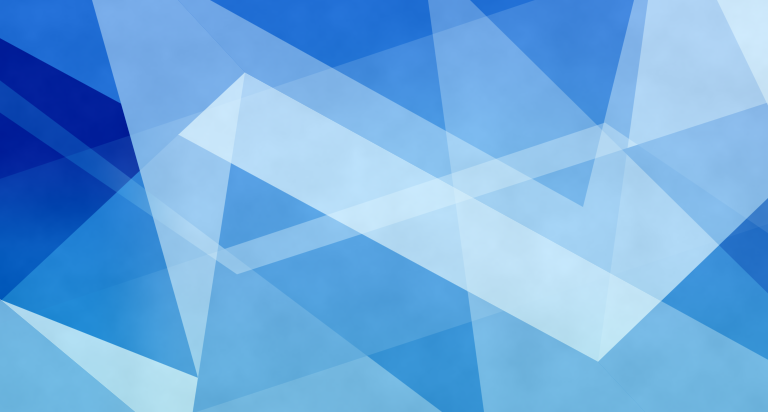
Write a WebGL 2 fragment shader that draws this background.

```glsl
#version 300 es
precision highp float;
// Overlapping translucent shards of pale glass on a deep blue gradient.
// Each shard is an intersection of half planes bounded by long straight creases;
// shards are blended in turn, then a soft mottled grain is added.
uniform vec2 u_resolution;
out vec4 outColor;

const vec2 CANVAS = vec2(7.68, 4.10);   // working units across the canvas
const vec3 NAVY   = vec3(0.00, 0.11, 0.60);
const vec3 COBALT = vec3(0.00, 0.31, 0.72);
const vec3 ROYAL  = vec3(0.12, 0.42, 0.83);
const vec3 TEAL   = vec3(0.11, 0.51, 0.80);
const vec3 SKY    = vec3(0.20, 0.58, 0.88);
const vec3 AZURE  = vec3(0.12, 0.60, 0.88);
const vec3 PALE   = vec3(0.87, 0.955, 0.99);
const vec3 MIST   = vec3(0.82, 0.95, 0.96);
const float GRAIN = 0.035;

// Creases as start.xy, end.xy; the positive side lies above or to the right
const vec4 ROOF       = vec4(2.10, 4.10, 5.83, 2.04);
const vec4 BEAM_TOP   = vec4(2.45, 3.38, 7.68, 0.52);
const vec4 BEAM_BASE  = vec4(0.00, 3.72, 5.98, 0.50);
const vec4 BEAM_END   = vec4(5.98, 0.50, 7.68, 2.13);
const vec4 BEAM_START = vec4(0.00, 1.10, 2.45, 3.38);
const vec4 SPIKE_L    = vec4(0.92, 4.10, 1.98, 0.34);
const vec4 SPIKE_R    = vec4(2.45, 3.38, 1.98, 0.34);
const vec4 SPIKE_CAP  = vec4(1.78, 4.10, 2.45, 3.38);
const vec4 FOOT_TOP   = vec4(0.00, 1.12, 1.98, 0.34);
const vec4 FOOT_BASE  = vec4(0.00, 1.12, 1.35, 0.00);
const vec4 FALL_TOP   = vec4(0.00, 3.30, 4.42, 0.00);
const vec4 FALL_BASE  = vec4(0.00, 2.98, 2.37, 1.37);
const vec4 RISE_TOP   = vec4(0.00, 0.88, 6.05, 2.88);
const vec4 RISE_BASE  = vec4(2.37, 1.37, 7.68, 3.08);
const vec4 RISE_END   = vec4(6.05, 2.88, 7.68, 1.78);
const vec4 SLOPE_HIGH = vec4(0.00, 2.32, 5.35, 4.10);
const vec4 SLOPE_LOW  = vec4(1.96, 0.00, 7.68, 1.87);
const vec4 MAST       = vec4(4.28, 4.10, 4.84, 0.00);
const vec4 MAST_END   = vec4(4.70, 4.10, 7.68, 1.18);
const vec4 NOTCH      = vec4(6.34, 4.10, 5.83, 2.04);
const vec4 BLADE      = vec4(6.48, 4.10, 5.98, 0.50);
const vec4 BLADE_TAIL = vec4(5.98, 0.50, 6.45, 0.00);
const vec4 CORNER     = vec4(7.17, 4.10, 7.68, 3.05);

vec2 p;        // current point
float soft;    // half width of a smoothed edge
vec3 color;    // blended result

// Signed distance to a crease
float side(vec4 crease) {
  vec2 d = normalize(crease.zw - crease.xy), q = p - crease.xy;
  return d.x * q.y - d.y * q.x;
}

float both(float a, float b) { return min(a, b); }
float both(float a, float b, float c) { return min(a, min(b, c)); }
float both(float a, float b, float c, float d) { return min(min(a, b), min(c, d)); }

// Blends one shard over the result
void shard(float dist, vec3 tint, float alpha) {
  color = mix(color, tint, alpha * smoothstep(-soft, soft, dist));
}

float hash(vec2 v) { return fract(sin(dot(v, vec2(127.1, 311.7))) * 43758.5453); }

float noise(vec2 v) {
  vec2 i = floor(v), f = fract(v);
  f = f * f * (3.0 - 2.0 * f);
  return mix(mix(hash(i), hash(i + vec2(1, 0)), f.x),
             mix(hash(i + vec2(0, 1)), hash(i + vec2(1, 1)), f.x), f.y);
}

float mottle(vec2 v) {
  float sum = 0.0, weight = 0.5;
  for (int i = 0; i < 5; i++) {
    sum += weight * noise(v);
    v = v * 2.1 + 7.3;
    weight *= 0.5;
  }
  return sum;
}

void main() {
  vec2 uv = gl_FragCoord.xy / u_resolution;
  p = uv * CANVAS;
  soft = 0.7 * CANVAS.y / u_resolution.y;
  vec3 pale = mix(MIST, PALE, smoothstep(0.0, 0.4, uv.y));
  vec3 tint = mix(AZURE, pale, smoothstep(0.8, 2.0, p.x));

  // Deep ground with a central glow, and its dark wedges
  color = mix(TEAL, ROYAL, smoothstep(0.1, 0.8, uv.y));
  vec2 glow = (p - vec2(4.6, 2.2)) / vec2(2.8, 1.3);
  color = mix(color, SKY, 0.8 * exp(-dot(glow, glow)));
  shard(both(-side(BEAM_BASE), side(BEAM_START), -side(SPIKE_L)),
        mix(COBALT, NAVY, smoothstep(0.35, 0.65, uv.y)), 0.97);
  shard(both(-side(BEAM_END), side(MAST_END)), COBALT, 0.7);

  // Wide slanted washes
  shard(both(-side(SLOPE_HIGH), side(SLOPE_LOW)), tint, 0.16);
  shard(both(-side(BEAM_BASE), side(SPIKE_R), side(SLOPE_LOW), side(BEAM_END)), pale, 0.10);
  shard(-side(SLOPE_LOW), pale, 0.12);
  shard(both(-side(RISE_TOP), -side(SPIKE_R)), tint, 0.12);

  // Left spike and lower left panes
  shard(both(side(SPIKE_L), -side(SPIKE_R), -side(SPIKE_CAP)), pale, 0.45);
  shard(both(side(SPIKE_L), -side(SPIKE_R), -side(BEAM_START), -side(BEAM_BASE)), pale, 0.18);
  shard(both(-side(FALL_TOP), side(SPIKE_R)), pale, 0.18);
  shard(both(-side(FALL_TOP), side(SPIKE_R), -side(SLOPE_LOW)), pale, 0.28);
  shard(both(-side(FOOT_TOP), side(FOOT_BASE), -side(SPIKE_R)), pale, 0.78);
  shard(both(-side(FOOT_BASE), -side(SPIKE_R)), pale, 0.45);

  // Notched roof, then the bright diagonal beam
  shard(both(max(-side(ROOF), side(NOTCH)), side(BEAM_TOP), side(SPIKE_CAP), side(BEAM_END)), pale, 0.41);
  shard(both(-side(BEAM_TOP), side(BEAM_BASE), side(BEAM_END), -side(BEAM_START)), pale, 0.72);

  // Bent ribbon: falling arm, rising arm and far end
  shard(both(-side(FALL_TOP), side(FALL_BASE), side(RISE_TOP)), tint, 0.30);
  shard(both(-side(RISE_TOP), side(RISE_BASE), side(FALL_BASE), -side(RISE_END)), pale, 0.38);
  shard(both(side(RISE_END), -side(RISE_BASE)), pale, 0.10);

  // Mast, blade and right-hand panes
  shard(both(side(MAST), -side(MAST_END), side(BEAM_END), side(BEAM_BASE)), pale, 0.30);
  shard(both(side(MAST), -side(BEAM_BASE), -side(BLADE_TAIL)), pale, 0.38);
  shard(both(side(BLADE), side(RISE_BASE)), pale, 0.48);
  shard(both(side(BLADE), -side(MAST_END), side(BEAM_END)), pale, 0.22);
  shard(both(-side(BEAM_TOP), side(BLADE_TAIL), -side(BEAM_END)), pale, 0.38);
  shard(side(CORNER), pale, 0.60);

  // Mottled grain
  color += GRAIN * 2.0 * (mottle(p * 2.5) - 0.48);
  outColor = vec4(clamp(color, 0.0, 1.0), 1.0);
}
```
